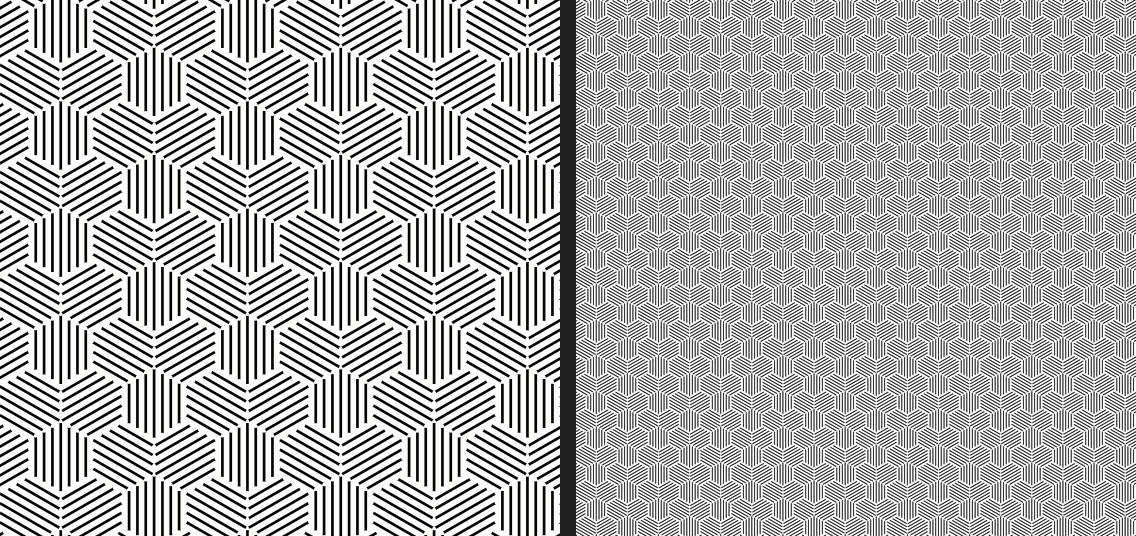
Left, the tile; right, the same tile 3 across and 3 down.
This pattern is drawn by a WebGL 2 fragment shader. Its source:

```glsl
#version 300 es
precision highp float;
// Honeycomb of striped hexagons whose line bundles turn by 60 degrees, like a woven basket.

uniform vec2 u_resolution;
out vec4 outColor;

const float SQRT3 = 1.7320508;
const vec2 REPEATS = vec2(3.0, 5.0);      // whole repeats across and down
const vec2 PHASE = vec2(0.3255, 0.736);   // centre of an upright bundle, in repeats
const vec3 PAPER = vec3(0.992, 0.992, 0.988);
const vec3 INK = vec3(0.015, 0.015, 0.02);

// Lengths below are in hexagon widths.
const float LINE_SPACING = 0.134;
const float LINE_WIDTH = 0.043;
const float END_GAP = 0.027;
const float SIDE_LINES = 3.0;             // lines on each side of the middle one

// Centre of the pointy-top hexagon (width 1) that holds p.
vec2 hexCenter(vec2 p) {
    vec2 cell = vec2(1.0, SQRT3);
    vec2 a = round(p / cell) * cell;
    vec2 b = (floor(p / cell) + 0.5) * cell;
    return distance(p, a) < distance(p, b) ? a : b;
}

// Bundle direction, 0 to 2, cycling along each row of hexagons.
float bundleType(vec2 center) {
    float row = round(center.y * 2.0 / SQRT3);
    return mod(round(center.x - 1.5 * row), 3.0);
}

// Signed distance to parallel bars trimmed to the hexagon outline.
float bundleDistance(vec2 local, float angle, float spacing, float width, float gap) {
    vec2 dir = vec2(cos(angle), sin(angle));
    float along = dot(local, dir);
    float across = dot(local, vec2(-dir.y, dir.x));
    float offset = clamp(round(across / spacing), -SIDE_LINES, SIDE_LINES) * spacing;
    float halfLength = (1.0 - abs(offset)) / SQRT3 - gap;
    return max(abs(across - offset) - 0.5 * width, abs(along) - halfLength);
}

void main() {
    vec2 uv = gl_FragCoord.xy / u_resolution;
    // One repeat is 3 hexagon widths by sqrt(3).
    vec2 p = (uv * REPEATS - PHASE) * vec2(3.0, SQRT3);
    float pixel = 3.0 * REPEATS.x / u_resolution.x;

    vec2 center = hexCenter(p);
    float angle = radians(90.0 + 60.0 * bundleType(center));
    float d = bundleDistance(p - center, angle, LINE_SPACING, LINE_WIDTH, END_GAP);

    // Edge smoothing over one pixel
    float ink = clamp(0.5 - d / pixel, 0.0, 1.0);
    outColor = vec4(mix(PAPER, INK, ink), 1.0);
}
```
